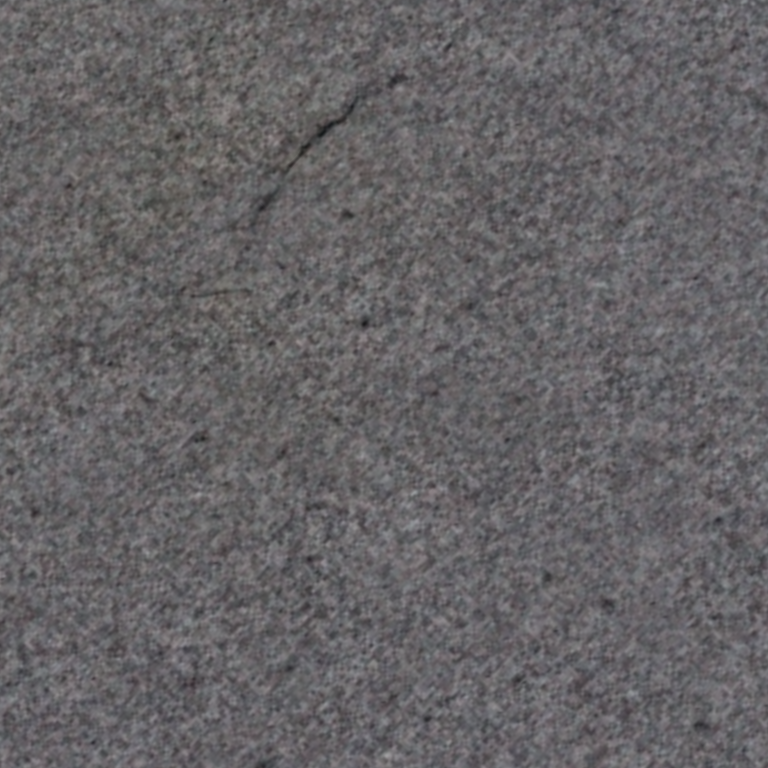
Reproduce this texture procedurally as a Shadertoy shader.

```glsl
// Draws fine-grained grey slate with a diagonal hairline crack, small pits and pale flecks.

const vec3 STONE = vec3(0.399, 0.390, 0.406);
const vec3 WARM_STAIN = vec3(0.004, 0.003, -0.022);
const float GRAIN_ANGLE = 0.55;

float hash(vec2 p) {
    vec3 q = fract(vec3(p.xyx) * 0.1031);
    q += dot(q, q.yzx + 33.33);
    return fract((q.x + q.y) * q.z);
}

// Smooth value noise, centred on zero
float noise(vec2 p) {
    vec2 cell = floor(p), f = fract(p);
    f = f * f * (3.0 - 2.0 * f);
    float low = mix(hash(cell), hash(cell + vec2(1, 0)), f.x);
    float high = mix(hash(cell + vec2(0, 1)), hash(cell + vec2(1, 1)), f.x);
    return mix(low, high, f.y) - 0.5;
}

vec2 rotate(vec2 p, float angle) {
    float c = cos(angle), s = sin(angle);
    return vec2(c * p.x + s * p.y, c * p.y - s * p.x);
}

// Noise stretched along the bedding direction
float grain(vec2 uv, float cells, float stretch, float seed) {
    vec2 p = rotate(uv, GRAIN_ANGLE + 0.3 * sin(seed));
    return noise(p * cells * vec2(1.0 / stretch, 1.0) + seed * 17.3 + 400.0);
}

float segmentDistance(vec2 p, vec2 a, vec2 b) {
    vec2 ab = b - a;
    return length(p - a - ab * clamp(dot(p - a, ab) / dot(ab, ab), 0.0, 1.0));
}

float line(vec2 p, vec2 a, vec2 b, float width) {
    float d = segmentDistance(p, a, b) / width;
    return exp(-d * d);
}

// Main crack with one short side branch and a faint seam
float crackMask(vec2 uv) {
    const vec2 path[8] = vec2[8](
        vec2(0.67, 1.01), vec2(0.605, 0.96), vec2(0.52, 0.895), vec2(0.436, 0.845),
        vec2(0.378, 0.79), vec2(0.345, 0.733), vec2(0.306, 0.655), vec2(0.21, 0.61));
    vec2 p = uv + 0.014 * vec2(noise(uv * 45.0), noise(uv * 45.0 + 80.0));
    float mask = 0.0;
    for (int i = 0; i < 7; i++) {
        float strength = 1.0 - 0.22 * abs(float(i) - 3.0);
        mask = max(mask, strength * line(p, path[i], path[i + 1], 0.0042));
        mask = max(mask, 0.25 * strength * line(p, path[i], path[i + 1], 0.013));
    }
    mask = max(mask, 0.55 * line(p, vec2(0.25, 0.613), vec2(0.32, 0.616), 0.0035));
    mask = max(mask, 0.25 * line(p, vec2(0.0, 0.63), vec2(0.17, 0.645), 0.004));
    return mask * (0.8 + 0.9 * noise(uv * 70.0 + 30.0));
}

// Sparse elongated spots scattered on a jittered grid
float spots(vec2 uv, float cells, float share, float radius, float seed) {
    vec2 home = floor(uv * cells);
    float mask = 0.0;
    for (int y = -1; y <= 1; y++)
    for (int x = -1; x <= 1; x++) {
        vec2 cell = home + vec2(x, y);
        vec2 key = cell + seed * 31.0 + 100.0;
        vec2 centre = (cell + vec2(hash(key), hash(key + 57.0))) / cells;
        vec2 d = rotate(uv - centre, 0.9 * hash(key + 91.0)) * vec2(0.6, 1.2);
        float size = radius * mix(0.5, 1.2, hash(key + 23.0));
        float present = step(hash(key + 140.0), share);
        mask = max(mask, present * exp(-dot(d, d) / (size * size)));
    }
    return mask;
}

void mainImage(out vec4 fragColor, in vec2 fragCoord) {
    vec2 uv = fragCoord / iResolution.xy;

    // Layered mineral grain, modulated by broad patches
    float fine = 0.165 * grain(uv, 175.0, 1.2, 1.0) + 0.105 * grain(uv, 250.0, 1.1, 2.0);
    float coarse = 0.10 * grain(uv, 100.0, 1.5, 3.0) + 0.035 * grain(uv, 32.0, 1.8, 4.0);
    float broad = 0.02 * grain(uv, 7.0, 1.6, 5.0);
    float contrast = 1.0 + 0.4 * grain(uv, 14.0, 1.3, 6.0);
    vec3 color = STONE + (fine + coarse) * contrast + broad;

    // Warm stain around the crack and faint coloured grains
    float stain = exp(-6.0 * dot(uv - vec2(0.24, 0.7), uv - vec2(0.24, 0.7)));
    stain *= 0.8 + 0.9 * grain(uv, 12.0, 1.5, 7.0);
    color += WARM_STAIN * stain;
    color += vec3(0.026, -0.006, -0.02) * grain(uv, 85.0, 1.2, 8.0);
    color += vec3(-0.012, 0.018, -0.006) * grain(uv, 110.0, 1.2, 9.0);

    // Pits, flecks and crack
    color -= 0.15 * spots(uv, 16.0, 0.16, 0.0065, 1.0);
    color -= 0.10 * spots(uv, 34.0, 0.18, 0.0042, 2.0);
    color += vec3(0.085, 0.095, 0.095) * spots(uv, 26.0, 0.16, 0.0048, 3.0);
    color -= vec3(0.20, 0.195, 0.19) * crackMask(uv);

    fragColor = vec4(clamp(color, 0.0, 1.0), 1.0);
}
```
